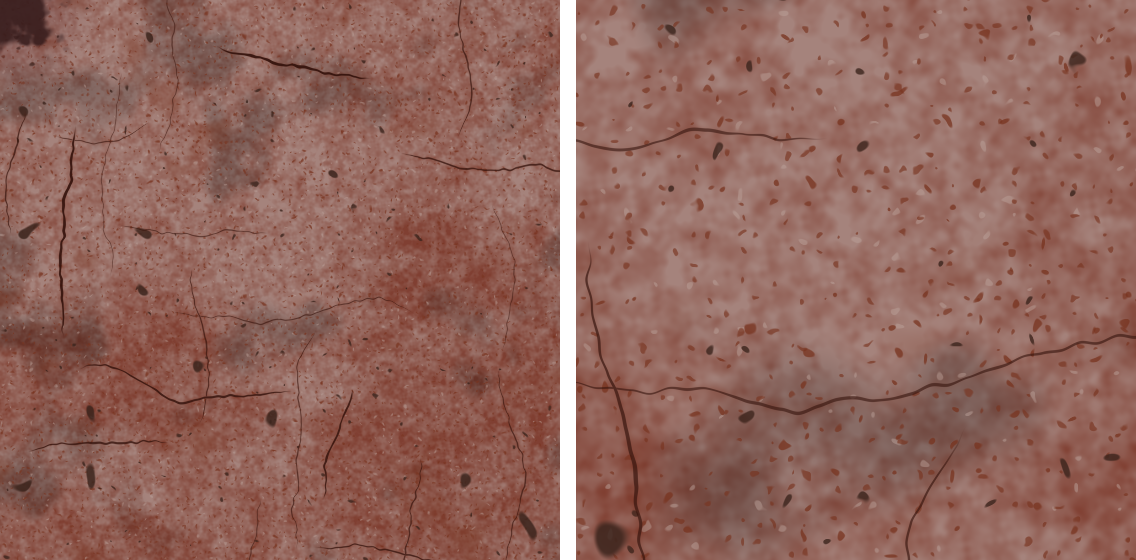
Left, the full canvas; right, a detail of the centre.
Give the GLSL for this texture, as a WebGL 2 fragment shader.

```glsl
#version 300 es
precision highp float;
// Weathered pink stone: layered value noise for the mottled ground, scattered
// cell specks and pits, and two sets of wandering tapered cracks (upright and
// level), with a redder lower edge and a dark crust in the upper left corner.

#define GROUND_LOW vec3(0.52, 0.28, 0.23)
#define GROUND_HIGH vec3(0.635, 0.49, 0.46)
#define RUST vec3(0.47, 0.20, 0.12)
#define CRACK_COLOUR vec3(0.20, 0.07, 0.045)
#define PIT_COLOUR vec3(0.23, 0.14, 0.11)
#define PALE vec3(0.73, 0.63, 0.60)
#define UPRIGHT_CRACKS 12
#define LEVEL_CRACKS 8
#define CRACK_WIDTH 0.0024
#define GRAIN 0.95
#define REDNESS 0.38

uniform vec2 u_resolution;
out vec4 outColour;

float hash(vec2 p) {
  vec3 q = fract(p.xyx * 0.1031);
  q += dot(q, q.yzx + 33.33);
  return fract((q.x + q.y) * q.z);
}

float noise(vec2 p) {
  vec2 cell = floor(p), f = fract(p);
  f = f * f * (3.0 - 2.0 * f);
  float low = mix(hash(cell), hash(cell + vec2(1, 0)), f.x);
  float high = mix(hash(cell + vec2(0, 1)), hash(cell + vec2(1, 1)), f.x);
  return mix(low, high, f.y);
}

float fbm(vec2 p, int octaves) {
  float sum = 0.0, total = 0.0, amp = 1.0;
  for (int i = 0; i < octaves; i++) {
    sum += amp * noise(p);
    total += amp;
    amp *= 0.55;
    p = mat2(1.6, 1.2, -1.2, 1.6) * p + 17.3;
  }
  return sum / total;
}

// One irregular, randomly turned speck per chosen cell; radius in cell units.
float specks(vec2 p, float freq, float chance, float radius, float seed) {
  vec2 q = p * freq;
  q += 0.3 * vec2(noise(q * 2.5 + seed), noise(q * 2.5 + seed + 41.0));
  vec2 cell = floor(q), id = cell + seed;
  if (hash(id) > chance) return 0.0;
  vec2 centre = 0.3 + 0.4 * vec2(hash(id + 11.7), hash(id + 23.1));
  float angle = 6.283 * hash(id + 37.9);
  vec2 d = mat2(cos(angle), sin(angle), -sin(angle), cos(angle)) * (q - cell - centre);
  d.x *= mix(0.45, 1.0, hash(id + 53.3));
  float r = radius * mix(0.45, 1.0, hash(id + 71.5));
  float soft = max(0.8 * freq / u_resolution.y, 0.25 * r);
  return 1.0 - smoothstep(r - soft, r + soft, length(d));
}

// Cracks running along p.x: returns the line in x, its stained rim in y.
vec2 cracks(vec2 p, int count, float seed) {
  vec2 result = vec2(0.0);
  float px = 1.0 / u_resolution.y;
  for (int i = 0; i < count; i++) {
    vec2 id = vec2(float(i) * 3.0 + seed, seed);
    float across = (float(i) + 0.1 + 0.8 * hash(id)) / float(count);
    float along = p.x - hash(id + 5.3);
    float reach = mix(0.07, 0.25, hash(id + 9.1));
    float weight = hash(id + 14.7);
    float bend = 0.075 * (noise(vec2(p.x * 6.0, id.x)) - 0.5)
               + 0.018 * (noise(vec2(p.x * 22.0, id.x + 0.5)) - 0.5)
               + 0.004 * (noise(vec2(p.x * 90.0, id.x)) - 0.5)
               + 0.22 * (hash(id + 19.9) - 0.5) * along;
    float d = abs(p.y - across - bend);
    float taper = max(1.0 - pow(abs(along) / reach, 2.0), 0.0);
    float width = CRACK_WIDTH * mix(0.3, 1.0, weight * weight) * sqrt(taper);
    width *= 0.6 + 0.7 * noise(vec2(p.x * 60.0, id.x));
    float line = 1.0 - smoothstep(width - 0.6 * px, width + 0.8 * px, d);
    float ends = smoothstep(0.0, 0.3, taper);
    float rim = exp(-d / 0.004) * ends;
    result = max(result, vec2(line * ends, rim) * mix(0.5, 1.0, weight));
  }
  return result;
}

void main() {
  vec2 p = gl_FragCoord.xy / u_resolution.y;

  // Mottled ground, redder towards the lower edge
  float blotch = fbm(p * vec2(4.0, 5.5) + 3.0, 4);
  float mottle = fbm(p * 28.0 + 50.0, 3);
  float grain = fbm(p * 120.0 + 90.0, 2);
  float red = smoothstep(0.5, 0.02, p.y - 0.2 * p.x + 1.1 * (blotch - 0.5));
  float tone = 0.70 + 0.8 * (blotch - 0.5) + 0.8 * (mottle - 0.5) + GRAIN * (grain - 0.5);
  vec3 colour = mix(GROUND_LOW, GROUND_HIGH, clamp(tone - REDNESS * red, -0.15, 1.12));

  // Grey-brown shadows and rusty stains
  float shade = smoothstep(0.56, 0.80, fbm(p * 7.0 + 130.0, 3));
  colour *= 1.0 - 0.22 * shade;
  float stain = smoothstep(0.62, 0.85, fbm(p * 13.0 + 210.0, 3));
  colour = mix(colour, RUST, 0.4 * stain);

  // Scattered specks, small to large
  colour = mix(colour, PALE, 0.5 * specks(p, 75.0, 0.16, 0.15, 310.0));
  colour = mix(colour, RUST, 0.65 * specks(p, 105.0, 0.30, 0.18, 420.0));
  colour = mix(colour, RUST, 0.75 * specks(p, 58.0, 0.24, 0.13, 530.0));
  colour = mix(colour, PIT_COLOUR, 0.8 * specks(p, 42.0, 0.10, 0.12, 640.0));
  colour = mix(colour, PIT_COLOUR, 0.85 * specks(p, 9.0, 0.13, 0.10, 750.0));

  // Cracks with stained rims
  vec2 crack = max(cracks(p.yx, UPRIGHT_CRACKS, 61.0), cracks(p, LEVEL_CRACKS, 147.0));
  colour = mix(colour, RUST, 0.28 * crack.y);
  colour = mix(colour, CRACK_COLOUR, 0.92 * crack.x);

  // Dark crust in the upper left corner
  float corner = 1.0 - smoothstep(0.02, 0.20, length(p - vec2(0.0, 1.0)));
  float crust = smoothstep(0.62, 0.85, 0.55 * corner + 0.75 * fbm(p * 32.0 + 17.0, 3));
  colour = mix(colour, vec3(0.42, 0.23, 0.23), 0.5 * corner);
  colour = mix(colour, vec3(0.20, 0.10, 0.10), 0.85 * crust * smoothstep(0.0, 0.3, corner));

  outColour = vec4(colour, 1.0);
}
```
